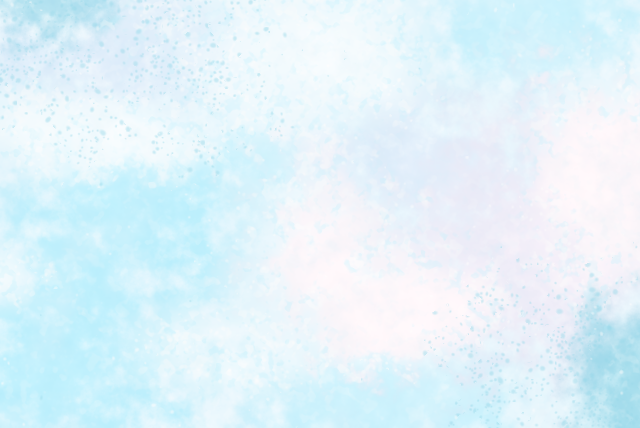
A WebGL 1 fragment shader for this background:

```glsl
precision highp float;
// Pastel watercolour sky: soft cyan, lavender and rose washes with ragged edges.
// Each wash is an ellipse distorted by layered noise; clustered dots add spatter
// in the corners, and thresholded noise leaves flecks and stains on the paper.
uniform vec2 u_resolution;

float hash(vec2 p) {
  vec3 q = fract(vec3(p.xyx) * 0.1031);
  q += dot(q, q.yzx + 33.33);
  return fract((q.x + q.y) * q.z);
}

float noise(vec2 p) {
  vec2 i = floor(p);
  vec2 f = fract(p);
  f = f * f * (3.0 - 2.0 * f);
  float low = mix(hash(i), hash(i + vec2(1.0, 0.0)), f.x);
  float high = mix(hash(i + vec2(0.0, 1.0)), hash(i + vec2(1.0, 1.0)), f.x);
  return mix(low, high, f.y);
}

float fbm(vec2 p) {
  float sum = 0.0;
  float amplitude = 0.5;
  for (int i = 0; i < 5; i++) {
    sum += amplitude * noise(p);
    p = mat2(1.6, 1.2, -1.2, 1.6) * p + 7.3;
    amplitude *= 0.52;
  }
  return sum;
}

// Coverage of a feathered ellipse whose rim is pushed about by wobble.
float wash(vec2 p, vec2 centre, vec2 radius, float wobble) {
  float d = length((p - centre) / radius) + wobble;
  return 1.0 - smoothstep(0.35, 1.2, d);
}

// Soft dots on a turned, jittered grid, gathered into clusters.
float spatter(vec2 p, float cells, float density, float seed) {
  float c = cos(seed);
  float s = sin(seed);
  vec2 q = mat2(c, s, -s, c) * p * cells + seed + 200.0;
  q += 0.5 * vec2(noise(q * 0.6), noise(q * 0.6 + 37.0));
  vec2 cell = floor(q);
  vec2 jitter = vec2(hash(cell + 11.7), hash(cell + 43.1));
  float size = mix(0.10, 0.28, hash(cell + 71.9));
  float d = length(fract(q) - mix(vec2(0.28), vec2(0.72), jitter));
  float edge = 0.8 * cells / u_resolution.y + 0.07;
  float cluster = smoothstep(0.2, 0.65, noise(p * 17.0 + seed));
  float dotMask = 1.0 - smoothstep(size - edge, size + edge, d);
  return dotMask * step(hash(cell + 5.3), density * cluster);
}

// Irregular flecks: the peaks of two noise octaves.
float flecks(vec2 p, float scale, float seed) {
  vec2 q = mat2(0.8, 0.6, -0.6, 0.8) * p * scale + seed;
  float height = 0.65 * noise(q) + 0.35 * noise(q * 2.1 + 9.0);
  return smoothstep(0.54, 0.74, height);
}

void main() {
  vec2 p = gl_FragCoord.xy / u_resolution.y;
  p.x *= 1.5 * u_resolution.y / u_resolution.x;

  vec3 mist = vec3(0.900, 0.962, 0.988);
  vec3 cyan = vec3(0.745, 0.940, 0.990);
  vec3 periwinkle = vec3(0.865, 0.920, 0.978);
  vec3 lavender = vec3(0.938, 0.926, 0.970);
  vec3 cloud = vec3(0.960, 0.984, 0.994);
  vec3 rose = vec3(0.990, 0.966, 0.980);
  vec3 teal = vec3(0.600, 0.850, 0.915);

  // Paper irregularity shared by all washes
  float grain = fbm(p * 26.0 + 3.0) - 0.5;
  float blotch = fbm(p * 9.0 + 41.0) - 0.5;
  float wobble = 1.2 * (fbm(p * 4.5) - 0.5) + 1.1 * grain;
  float drift = 1.2 * (fbm(p * 5.0 + 19.0) - 0.5) + 1.1 * grain;
  vec3 color = mist;

  // Cyan sky, thinned where the pigment is sparse
  float sky = wash(p, vec2(0.30, 0.46), vec2(0.52, 0.27), wobble);
  sky = max(sky, wash(p, vec2(0.12, 0.12), vec2(0.46, 0.34), drift));
  sky = max(sky, 0.65 * wash(p, vec2(0.88, 0.06), vec2(0.38, 0.19), wobble));
  sky = max(sky, 0.70 * wash(p, vec2(1.22, 0.98), vec2(0.46, 0.20), drift));
  sky = max(sky, 0.65 * wash(p, vec2(0.62, 0.63), vec2(0.17, 0.12), drift));
  color = mix(color, cyan, sky * clamp(0.86 + 1.1 * blotch, 0.0, 1.0));

  // Periwinkle and lavender shade
  float haze = wash(p, vec2(0.98, 0.60), vec2(0.34, 0.24), wobble);
  haze = max(haze, wash(p, vec2(0.30, 0.86), vec2(0.34, 0.18), drift));
  color = mix(color, periwinkle, 0.8 * haze);
  float shade = wash(p, vec2(1.24, 0.42), vec2(0.42, 0.36), drift);
  color = mix(color, lavender, 0.95 * shade);

  // White and rose clouds
  float white = wash(p, vec2(0.72, 0.86), vec2(0.34, 0.20), wobble);
  white = max(white, wash(p, vec2(0.22, 0.69), vec2(0.32, 0.12), drift));
  white = max(white, 0.9 * wash(p, vec2(0.00, 0.35), vec2(0.14, 0.10), wobble));
  white = max(white, 0.6 * wash(p, vec2(0.50, 0.18), vec2(0.24, 0.11), drift));
  color = mix(color, cloud, white);
  float blush = wash(p, vec2(0.78, 0.40), vec2(0.26, 0.26), wobble);
  blush = max(blush, wash(p, vec2(0.94, 0.28), vec2(0.24, 0.14), drift));
  blush = max(blush, wash(p, vec2(1.46, 0.59), vec2(0.25, 0.27), drift));
  color = mix(color, rose, blush);

  // Deeper teal in two corners
  float corner = wash(p, vec2(1.53, 0.08), vec2(0.20, 0.25), 0.7 * drift);
  float topCorner = wash(p, vec2(0.09, 1.01), vec2(0.15, 0.12), wobble);
  color = mix(color, teal, max(0.85 * corner, 0.65 * topCorner));

  // Faint blue and white flecks, strongest where cloud meets sky
  float cover = max(white, blush);
  float rim = 4.0 * cover * (1.0 - cover);
  color = mix(color, cyan, (0.06 + 0.26 * rim) * flecks(p, 62.0, 57.0));
  color = mix(color, vec3(0.985), (0.16 + 0.30 * rim) * flecks(p, 54.0, 83.0));

  // Teal spatter thrown out from the corners, then pale drops
  float reach = wash(p, vec2(1.32, 0.11), vec2(0.30, 0.25), drift);
  reach = max(reach, 0.8 * wash(p, vec2(0.26, 0.90), vec2(0.44, 0.28), wobble));
  float drops = max(spatter(p, 46.0, 0.7 * reach, 7.0),
                    spatter(p, 80.0, 0.7 * reach, 31.5));
  color = mix(color, teal, 0.45 * drops);
  color = mix(color, vec3(0.985), 0.5 * spatter(p, 64.0, 0.03 + 0.3 * rim, 83.9));

  // Mottled pigment
  color += (0.06 * grain + 0.03 * blotch) * vec3(1.2, 0.5, 0.25);
  gl_FragColor = vec4(clamp(color, 0.0, 1.0), 1.0);
}
```
